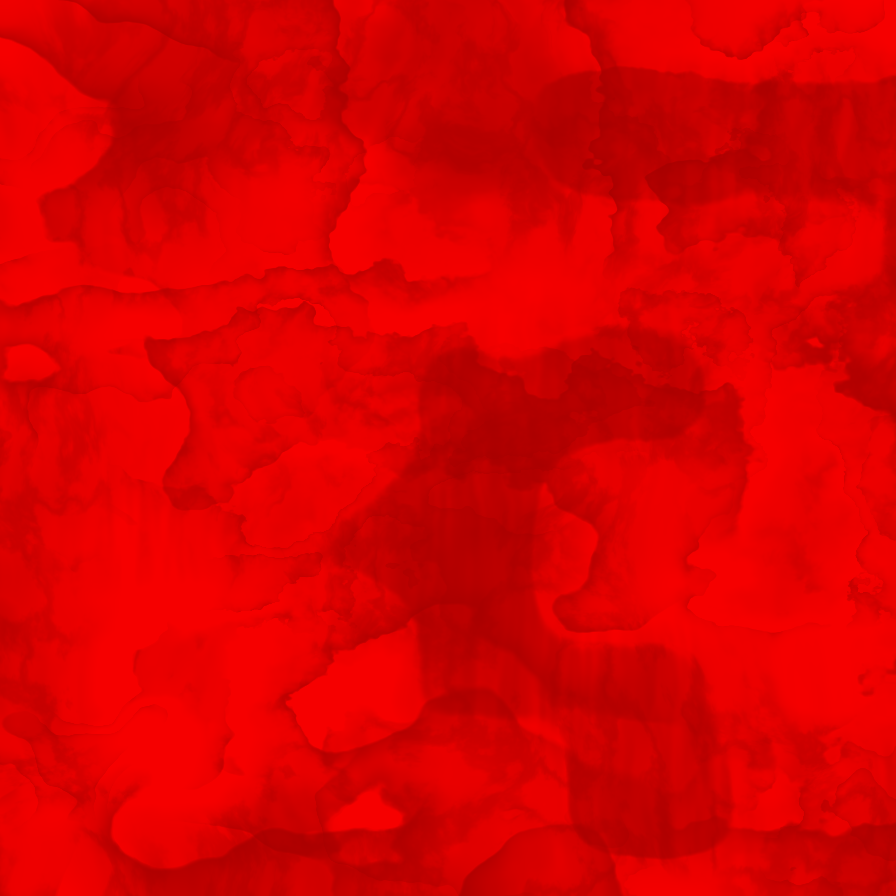
Reproduce this texture map procedurally as a WebGL 1 fragment shader.

```glsl
precision highp float;
uniform vec2 u_resolution;

float hash(vec2 p) {
  return fract(sin(dot(p, vec2(127.1, 311.7))) * 43758.5453);
}

float noise(vec2 p) {
  vec2 i = floor(p), f = fract(p);
  f = f * f * f * (f * (f * 6.0 - 15.0) + 10.0);
  return mix(mix(hash(i), hash(i + vec2(1.0, 0.0)), f.x),
             mix(hash(i + vec2(0.0, 1.0)), hash(i + 1.0), f.x), f.y);
}

// Rotated octaves; gain sets how rough the result is
float fbm(vec2 p, float gain) {
  float sum = 0.0, amp = 0.5, total = 0.0;
  for (int i = 0; i < 6; i++) {
    sum += amp * noise(p);
    total += amp;
    amp *= gain;
    p = mat2(1.6, 1.2, -1.2, 1.6) * p + 7.3;
  }
  return sum / total;
}

vec2 warp(vec2 p, float gain) {
  return vec2(fbm(p, gain), fbm(p + 31.7, gain)) - 0.5;
}

// Smooth plates: each shadow has one torn edge and one long soft fade
float plates(vec2 p, float seed, float gain) {
  p += seed;
  vec2 q = p + 1.3 * warp(p * 1.3, gain);
  float h = fract(noise(q) * 2.4 + 0.25 * noise(q * 2.3));
  float mask = smoothstep(0.3, 0.75, noise(p * 0.9 + 5.1));
  return smoothstep(0.0, 0.05, h) * exp(-4.5 * h) * mask;
}

// Dark ragged blocks scraped by near-vertical strokes
float scrapes(vec2 p, float gain) {
  vec2 q = p + 0.035 * warp(p * 9.0, gain);
  float block = noise(q * vec2(5.0, 6.5) + 12.4);
  float body = smoothstep(0.73, 0.77, block);
  float halo = smoothstep(0.5, 0.78, block);
  float stroke = noise(q * vec2(65.0, 8.0)) * 0.6 + noise(q * vec2(130.0, 14.0)) * 0.4;
  return body * (0.45 + 0.55 * stroke) + 0.3 * halo * stroke;
}

void main() {
  vec2 p = gl_FragCoord.xy / u_resolution.y;
  float gain = mix(0.36, 0.54, smoothstep(0.3, 0.7, noise(p * 4.0 + 3.7)));
  vec2 bent = p + 0.12 * warp(p * 5.0, gain);

  // Broad stains and layered shadows
  float stain = smoothstep(0.45, 0.8, fbm(bent * vec2(3.5, 4.2) + 9.2, gain));
  float shade = 0.5 * stain;
  shade += 1.15 * plates(p * vec2(3.0, 3.6), 2.3, gain);
  shade += 0.85 * plates(p * vec2(4.6, 5.6), 14.8, gain);
  shade += 0.45 * plates(p * vec2(9.0, 11.0), 27.1, gain);
  shade += 0.75 * scrapes(p, gain);

  // Fine creases and strokes, strongest inside the shadows
  float crease = 1.0 - abs(2.0 * fbm(bent * vec2(17.0, 14.0), 0.55) - 1.0);
  float stroke = noise(bent * vec2(70.0, 16.0) + 4.0) - 0.5;
  float rough = smoothstep(0.06, 0.4, shade);
  shade += rough * (0.3 * (smoothstep(0.75, 1.0, crease) - 0.5) + 0.16 * stroke);

  shade = 1.0 - exp(-1.35 * max(shade - 0.04, 0.0));
  gl_FragColor = vec4(mix(0.965, 0.64, shade), 0.0, 0.0, 1.0);
}
```
